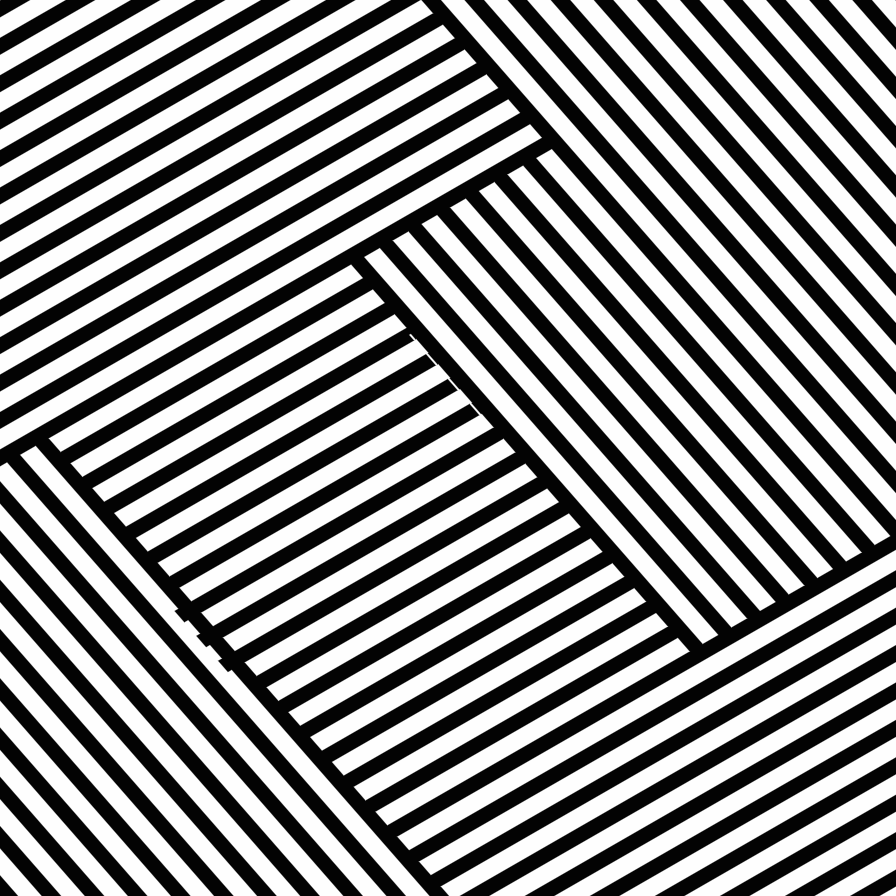
Give the GLSL for this pattern, as a Shadertoy shader.

```glsl
const vec3 INK = vec3(0.01);
const vec3 PAPER = vec3(0.995);
const vec2 CROSSING = vec2(0.3936, 0.7153);  // where the two main seams meet
const float SHALLOW_ANGLE = 0.5219;          // rising to the right
const float STEEP_ANGLE = 0.8520;            // falling to the right
const float SPACING = 0.0362;                // stripe period
const float HALF_INK = 0.227;                // half stripe width, in periods

// Block borders, counted in stripes from the crossing
const float UPPER_SEAM = 7.0;
const float LEFT_SEAM = -11.0;
const float LOWER_SEAM = 16.0;

// Small flaws along the steep seams
const float NUB_REACH = 0.36;
const float SLIVER_OFFSET = -0.28;
const float SLIVER_HALF = 0.03;

// Signed distance to the nearest stripe, negative inside the ink
float stripe(float x) {
    return abs(fract(x + 0.5) - 0.5) - HALF_INK;
}

// Signed distance to the blocks of steep stripes
float steepBlocks(float down, float right) {
    float middle = max(-down, -right);
    float upper = UPPER_SEAM - right;
    float rightBlock = max(down - LOWER_SEAM, min(upper, middle));
    float leftBlock = max(-down, right - LEFT_SEAM);
    return min(rightBlock, leftBlock);
}

void mainImage(out vec4 fragColor, in vec2 fragCoord) {
    vec2 p = (fragCoord / iResolution.xy - CROSSING) / SPACING;
    float pixel = 1.0 / (SPACING * iResolution.y);

    // Stripe counts across each direction
    float down = dot(p, vec2(sin(SHALLOW_ANGLE), -cos(SHALLOW_ANGLE)));
    float right = dot(p, vec2(sin(STEEP_ANGLE), cos(STEEP_ANGLE)));

    // Stripes of each block, joined by a seam on the border
    float border = steepBlocks(down, right);
    float ink = border < 0.0 ? stripe(right) : stripe(down);
    ink = min(ink, abs(border) - HALF_INK);

    // Stripe ends poking through the left seam
    float nubs = max(abs(right - LEFT_SEAM) - NUB_REACH, abs(down - 8.0) - 1.5);
    ink = min(ink, max(nubs, stripe(down)));

    // Hairline gap beside the middle seam
    float sliver = max(abs(right - SLIVER_OFFSET) - SLIVER_HALF, abs(down - 4.8) - 1.8);
    ink = max(ink, -sliver);

    float paper = smoothstep(-0.75 * pixel, 0.75 * pixel, ink);
    fragColor = vec4(mix(INK, PAPER, paper), 1.0);
}
```
